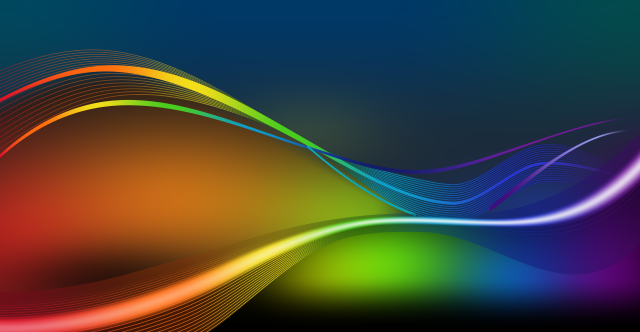
Reproduce this background procedurally as a WebGL 2 fragment shader.

```glsl
#version 300 es
precision highp float;
// Rainbow ribbons sweeping over a dark sky with warm and cool glows.
// Curves are chains of cubic Hermite spans, strands repeat across the
// offset from a curve, and the soft light is a sum of Gaussian glows.
uniform vec2 u_resolution;
out vec4 fragColor;

#define HAIR 0.0011 // half width of a strand
#define UPPER_STRANDS 9.0
#define LOWER_STRANDS 15.0
#define STRAND_ALPHA 0.75
#define BAND_ALPHA 0.5
#define CORE_LIGHT 0.8

vec3 color;
float px;

void paint(vec3 hue, float alpha) { color = mix(color, hue, alpha); }

// Height and slope of the cubic between knots (x, y, slope).
vec2 span(float x, vec3 a, vec3 b) {
    float h = b.x - a.x, t = (x - a.x) / h, s = 1.0 - t;
    return vec2(s * s * (1.0 + 2.0 * t) * a.y + t * t * (3.0 - 2.0 * t) * b.y + h * t * s * (s * a.z - t * b.z),
                6.0 * t * s * (b.y - a.y) / h + s * (1.0 - 3.0 * t) * a.z + t * (3.0 * t - 2.0) * b.z);
}

// Signed vertical offset from a chain of knots, and its distance factor.
vec2 offsetFrom(vec2 p, vec3 knots[6]) {
    int i = 0;
    while (i < 4 && p.x > knots[i + 1].x) i++;
    vec2 c = span(p.x, knots[i], knots[i + 1]);
    float slope = c.y * u_resolution.y / u_resolution.x;
    return vec2(p.y - c.x, inversesqrt(1.0 + slope * slope));
}

vec3 rainbow(float t) {
    vec3 hues[7] = vec3[7](vec3(0.88, 0.08, 0.16), vec3(1, 0.42, 0.06), vec3(0.95, 0.87, 0.1),
        vec3(0.28, 0.8, 0.12), vec3(0.05, 0.62, 0.8), vec3(0.15, 0.22, 0.8), vec3(0.45, 0.1, 0.6));
    float stops[7] = float[7](0.02, 0.27, 0.42, 0.56, 0.68, 0.82, 1.0);
    vec3 c = hues[0];
    for (int i = 1; i < 7; i++) c = mix(c, hues[i], smoothstep(stops[i - 1], stops[i], t));
    return c;
}

float glow(vec2 p, float cx, float cy, float w, float h) {
    vec2 d = (p - vec2(cx, cy)) / vec2(w, h);
    return exp(-dot(d, d));
}
float bump(float x, float center, float w) { return glow(vec2(x, 0), center, 0.0, w, 1.0); }
float below(float x, float lo, float hi) { return 1.0 - smoothstep(lo, hi, x); }
float stroke(float d, float halfWidth) { return clamp((halfWidth - abs(d)) / px + 0.5, 0.0, 1.0); }

// Even hairlines where v runs 0..1 over the extent.
float strands(float v, float count, float extent) {
    float gap = extent / count;
    return stroke((fract(v * count) - 0.5) * gap, HAIR) * step(v, 1.0) * smoothstep(0.3, 1.5, gap / px);
}

void main() {
    vec2 p = gl_FragCoord.xy / u_resolution;
    float x = p.x, y = p.y;
    px = 1.0 / u_resolution.y;
    vec2 upper = offsetFrom(p, vec3[6](vec3(0, 0.698, 1), vec3(0.17, 0.794, 0), vec3(0.482, 0.568, -1.07),
        vec3(0.705, 0.388, -0.1), vec3(0.85, 0.508, 0.1), vec3(1, 0.455, -0.4)));
    vec2 middle = offsetFrom(p, vec3[6](vec3(0, 0.53, 1.74), vec3(0.2, 0.691, 0), vec3(0.482, 0.555, -0.6),
        vec3(0.65, 0.482, 0), vec3(0.807, 0.553, 0.65), vec3(1, 0.648, 0.1)));
    vec2 low = offsetFrom(p, vec3[6](vec3(-1, 0.01, 0), vec3(0, 0.01, 0), vec3(0.36, 0.185, 0.95),
        vec3(0.6, 0.335, 0.1), vec3(0.78, 0.329, 0), vec3(1, 0.5, 2)));

    // Sky
    vec3 top = mix(vec3(0, 0.28, 0.37), vec3(0, 0.22, 0.4), smoothstep(0.0, 0.35, x));
    top = mix(top, vec3(0.01, 0.29, 0.3), smoothstep(0.6, 1.0, x));
    color = mix(vec3(0.11, 0.165, 0.22), top, smoothstep(0.5, 1.0, y));
    color += vec3(0.1, 0.1, 0) * glow(p, 0.48, 0.6, 0.12, 0.12);
    color += vec3(0, 0.04, 0.28) * glow(p, 0.86, 0.37, 0.15, 0.11);
    paint(vec3(0.26, 0.02, 0.34), 0.8 * glow(p, 1.02, 0.42, 0.1, 0.17));

    // Warm light under the upper curves
    vec3 warm = vec3(0.1, 0.09, 0.09) + vec3(0.5, 0, 0.03) * glow(p, 0.0, 0.26, 0.17, 0.28)
        + vec3(0.65, 0.33, 0) * glow(p, 0.28, 0.4, 0.22, 0.24)
        + vec3(0.27, 0.52, 0) * glow(p, 0.57, 0.33, 0.16, 0.2);
    warm *= 1.0 - 0.6 * glow(p, 0.17, 0.16, 0.16, 0.1);
    paint(warm, smoothstep(-0.02, 0.07, -upper.x) * below(x, 0.58, 0.68));

    // Upper bundle: fill, strands, ribbon
    float extent = (upper.x > 0.0 ? 0.09 : 0.15) * pow(max(1.0 - x / 0.47, 0.0), 1.2)
        + 0.055 * smoothstep(0.47, 0.68, x) * below(x, 0.86, 1.05) + 0.004;
    vec3 hue = rainbow(0.95 * pow(x, 0.68));
    float fill = smoothstep(0.2, 0.45, x) * below(x, 0.75, 1.0), fade = below(x, 0.82, 1.0);
    paint(hue * 0.5, 0.6 * fill * stroke(upper.x, extent));
    paint(hue, STRAND_ALPHA * mix(0.6, 1.0, fill) * fade * strands(abs(upper.x) / extent, UPPER_STRANDS, extent * upper.y));
    paint(hue, fade * stroke(upper.x * upper.y, 0.004 + 0.009 * bump(x, 0.3, 0.18)));

    // Middle ribbon, violet ribbon, thin cyan strand
    hue = rainbow(1.08 * sqrt(x)) * (1.0 - 0.5 * bump(x, 0.6, 0.12));
    float halfWidth = 0.002 + 0.006 * bump(x, 0.2, 0.18) + 0.004 * bump(x, 0.65, 0.15);
    paint(hue, below(x, 0.92, 0.98) * stroke(middle.x * middle.y, halfWidth));
    float violet = y - span(x, vec3(0.765, 0.37, 1.5), vec3(0.98, 0.606, 0.1)).x;
    hue = mix(vec3(0.25, 0.05, 0.5), vec3(0.6, 0.6, 0.95), smoothstep(0.78, 0.94, x));
    paint(hue, step(0.765, x) * below(x, 0.93, 0.985) * stroke(violet * 0.87, 0.002 + 0.005 * bump(x, 0.8, 0.08)));
    float cyan = y - span(x, vec3(0.48, 0.56, -1.7), vec3(0.65, 0.352, -0.7)).x;
    paint(vec3(0.05, 0.65, 0.7), step(abs(x - 0.565), 0.085) * stroke(cyan * 0.83, 0.003));

    // Cool floor fading to black
    vec3 ground = vec3(0.42, 0.38, 0) * glow(p, 0.5, 0.17, 0.1, 0.15)
        + vec3(0.28, 0.7, 0.04) * glow(p, 0.62, 0.21, 0.12, 0.15)
        + vec3(0, 0.28, 0.6) * glow(p, 0.8, 0.16, 0.1, 0.17)
        + vec3(0.34, 0, 0.4) * glow(p, 0.95, 0.18, 0.1, 0.22);
    paint(ground * smoothstep(0.0, 0.17, y), step(low.x, 0.0));

    // Translucent bands and fans beside the main ribbon
    hue = rainbow(x);
    bool over = low.x > 0.0;
    extent = over ? 0.02 + 0.09 * below(x, 0.2, 0.6) + 0.08 * smoothstep(0.7, 1.0, x)
                  : 0.035 + 0.13 * below(x, 0.28, 0.55) + 0.2 * smoothstep(0.66, 1.0, x);
    float v = abs(low.x) / extent;
    paint(hue * vec3(0.5, 0.45, 0.6), BAND_ALPHA * stroke(low.x, extent));
    float fan = over ? 0.5 * below(x, 0.3, 0.5) * below(v, 0.5, 0.8)
                     : below(x, 0.45, 0.6) + 0.3 * smoothstep(0.7, 0.8, x) * below(v, 0.25, 0.4);
    paint(hue, STRAND_ALPHA * fan * strands(v, LOWER_STRANDS, extent * low.y));

    // Main ribbon with a bright core
    halfWidth = 0.013 + 0.024 * below(x, 0.25, 0.6) + 0.024 * smoothstep(0.75, 1.0, x);
    float r = low.x * low.y / halfWidth;
    float light = CORE_LIGHT * exp(-4.0 * r * r) * mix(0.45, 1.0, smoothstep(0.3, 0.65, x));
    paint(mix(hue, vec3(1), light), below(abs(r), 0.45, 1.15));
    fragColor = vec4(clamp(color, 0.0, 1.0), 1);
}
```
